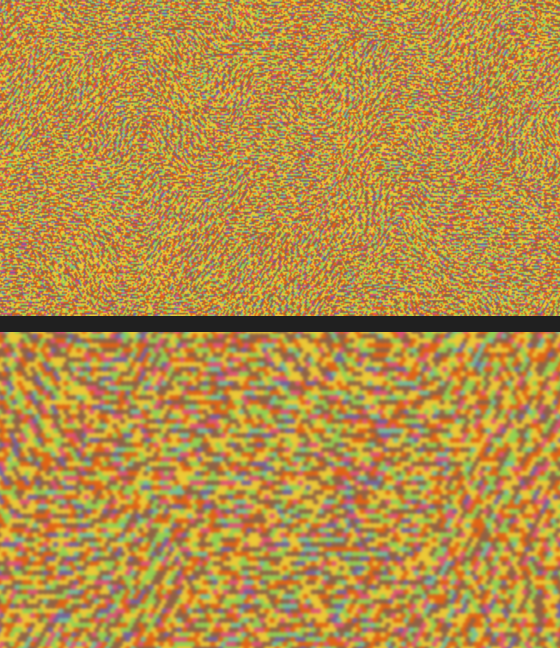
Top, the full canvas; bottom, a detail of the centre.
Write a WebGL 2 fragment shader that draws this texture.

```glsl
#version 300 es
precision highp float;
// Fine woven confetti: a staggered grid of tiny soft grains is coloured by two
// fields of short streaks that follow a slowly turning flow. The first field
// cuts brown furrows between the ridges, the second picks each ridge's hue.
uniform vec2 u_resolution;
out vec4 fragColor;

// Grains per canvas height, across and up
const vec2 GRAINS = vec2(184.0, 200.0);

float hash(vec2 p) {
    return fract(sin(dot(p, vec2(127.1, 311.7))) * 43758.5453);
}

float valueNoise(vec2 p) {
    vec2 i = floor(p), f = fract(p);
    f = f * f * (3.0 - 2.0 * f);
    return mix(mix(hash(i), hash(i + vec2(1, 0)), f.x),
               mix(hash(i + vec2(0, 1)), hash(i + vec2(1, 1)), f.x), f.y);
}

// Flow direction: mostly level, with many swirls
vec2 flowDirection(vec2 uv) {
    float turn = valueNoise(uv * 5.0 + 7.3) + 0.5 * valueNoise(uv * 11.0 + 31.7);
    float angle = (turn - 0.75) * 2.8 + 0.15;
    return vec2(cos(angle), sin(angle));
}

// Three random grains in a row, strongest in the middle
float streak(vec2 p, vec2 along) {
    float ends = hash(floor(p - along)) + hash(floor(p + along));
    return 0.5 * hash(floor(p)) + 0.25 * ends;
}

// A streak against its two neighbours, scaled to unit deviation
float ridge(vec2 p, vec2 along) {
    vec2 across = 1.4 * vec2(-along.y, along.x);
    float sides = streak(p + across, along) + streak(p - across, along);
    return (streak(p, along) - 0.5 * sides) / 0.217;
}

vec3 ridgeColour(float hue) {
    if (hue < -1.45) return vec3(0.87, 0.31, 0.47); // pink
    if (hue < -0.46) return vec3(0.88, 0.39, 0.08); // orange
    if (hue < 0.68) return vec3(0.93, 0.79, 0.21);  // yellow
    if (hue < 1.8) return vec3(0.57, 0.83, 0.32);   // green
    return vec3(0.45, 0.75, 0.62);                  // mint
}

vec3 grainColour(vec2 cell) {
    vec2 along = flowDirection(cell / GRAINS);
    vec2 p = cell + vec2(0.25, 0.0);

    // Furrows, deepest ones purple
    float height = ridge(p, along) + 0.9 * (hash(cell + 5.1) - 0.5);
    if (height < -1.6) return vec3(0.45, 0.37, 0.62);  // purple
    if (height < -0.6) return vec3(0.56, 0.38, 0.27);  // brown

    float hue = ridge(p + 419.0, along) + 2.0 * (hash(cell + 71.9) - 0.5);
    return ridgeColour(hue);
}

void main() {
    vec2 grid = gl_FragCoord.xy / u_resolution.y * GRAINS;
    vec3 colour = vec3(0.0);
    float total = 0.0;

    // Blend the nearest grains with a soft round falloff
    for (int y = -1; y <= 1; y++) {
        float row = floor(grid.y) + float(y);
        float shift = 0.5 * mod(row, 2.0);
        for (int x = -1; x <= 1; x++) {
            float column = floor(grid.x + shift) - shift + float(x);
            vec2 cell = vec2(column, row) + 0.5;
            vec2 d = grid - cell;
            float weight = exp(-2.6 * dot(d, d));
            colour += weight * grainColour(cell);
            total += weight;
        }
    }
    fragColor = vec4(colour / total, 1.0);
}
```
